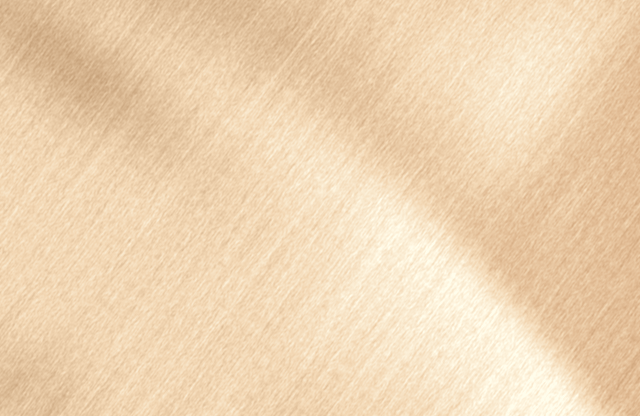
A Shadertoy shader for this texture:

```glsl
const vec3 BRONZE = vec3(0.83, 0.695, 0.545);
const vec3 CHAMPAGNE = vec3(0.95, 0.84, 0.70);
const vec3 CREAM = vec3(1.0, 0.97, 0.89);

vec2 rotate(vec2 p, float angle) {
    float c = cos(angle), s = sin(angle);
    return vec2(c * p.x + s * p.y, c * p.y - s * p.x);
}

vec2 hashGradient(vec2 cell) {
    vec3 h = fract(cell.xyx * vec3(0.1031, 0.1030, 0.0973));
    h += dot(h, h.yzx + 33.33);
    return 2.0 * fract((h.xx + h.yz) * h.zy) - 1.0;
}

float gradientNoise(vec2 p) {
    vec2 i = floor(p), f = p - i;
    vec2 u = f * f * f * (f * (f * 6.0 - 15.0) + 10.0);
    float a = dot(hashGradient(i), f);
    float b = dot(hashGradient(i + vec2(1, 0)), f - vec2(1, 0));
    float c = dot(hashGradient(i + vec2(0, 1)), f - vec2(0, 1));
    float d = dot(hashGradient(i + vec2(1, 1)), f - vec2(1, 1));
    return mix(mix(a, b, u.x), mix(c, d, u.x), u.y);
}

// Soft elliptical spot, rotated by angle
float glow(vec2 p, vec2 center, vec2 radius, float angle) {
    vec2 q = rotate(p - center, angle) / radius;
    return exp(-dot(q, q));
}

// Distance to the curved fold; positive on the shaded side
float foldDistance(vec2 p) {
    float x = p.x - 0.763;
    float height = 0.70 - 0.78 * x - 0.40 * x * x;
    float slope = -0.78 - 0.80 * x;
    return (p.y - height) / sqrt(1.0 + slope * slope);
}

// Broad reflections: 0 is bronze, 0.6 champagne, 1.2 cream
float reflection(vec2 p) {
    float d = foldDistance(p);
    float ramp = smoothstep(0.35, 1.30, p.x);

    float lit = 0.62 + 0.58 * ramp * exp(-pow(max(-d, 0.0) / 0.31, 2.0));
    lit += 0.12 * glow(p, vec2(0.84, 0.24), vec2(0.27, 0.14), 0.9);
    lit -= 0.64 * glow(p, vec2(0.15, 0.86), vec2(0.37, 0.11), -0.65);
    lit -= 0.36 * glow(p, vec2(0.05, 0.06), vec2(0.22, 0.13), -0.5);
    lit -= 0.12 * glow(p, vec2(0.74, 0.02), vec2(0.18, 0.12), -0.4);

    float shade = mix(0.10, 0.27, smoothstep(0.3, 1.0, p.x));
    shade += 0.18 * smoothstep(0.10, 0.32, d) * (1.0 - smoothstep(1.15, 1.45, p.x));
    shade += 0.50 * glow(p, vec2(1.30, 0.84), vec2(0.34, 0.16), 0.95);
    shade += 0.20 * glow(p, vec2(1.02, 0.87), vec2(0.20, 0.13), 0.8);
    shade -= 0.08 * smoothstep(1.40, 1.54, p.x);

    float softness = mix(0.13, 0.06, smoothstep(0.4, 1.3, p.x));
    return mix(lit, shade, smoothstep(-softness, softness, d - 0.01));
}

// Many faint long streaks over a fine grain of short scratches
float brushing(vec2 p) {
    vec2 q = rotate(p, 0.93) + 7.0;
    float tone = 0.0, weight = 0.10;
    vec2 frequency = vec2(0.9, 19.0);
    for (int i = 0; i < 4; i++) {
        tone += weight * gradientNoise(q * frequency + float(i) * 17.3);
        frequency *= vec2(1.9, 2.0);
        weight *= 1.25;
    }
    float hairline = gradientNoise(q * vec2(2.6, 95.0) + 91.7);
    tone += 0.14 * smoothstep(0.05, 0.50, hairline);
    tone += 0.38 * gradientNoise(q * vec2(42.0, 178.0));
    return tone + 0.32 * gradientNoise(q * vec2(125.0, 190.0) + 43.1);
}

vec3 metalColor(float tone) {
    vec3 color = mix(BRONZE, CHAMPAGNE, tone / 0.6);
    return tone < 0.6 ? color : mix(CHAMPAGNE, CREAM, tone / 0.6 - 1.0);
}

void mainImage(out vec4 fragColor, in vec2 fragCoord) {
    vec2 p = fragCoord / iResolution.y;
    float tone = reflection(p) + brushing(p);
    vec3 color = metalColor(clamp(tone, -0.25, 1.3));

    // Warmer shadows toward the right
    float warmth = smoothstep(0.5, 1.3, p.x) * (1.0 - smoothstep(0.1, 0.6, tone));
    color += warmth * vec3(0.018, -0.004, -0.012);
    fragColor = vec4(clamp(color, 0.0, 1.0), 1.0);
}
```
